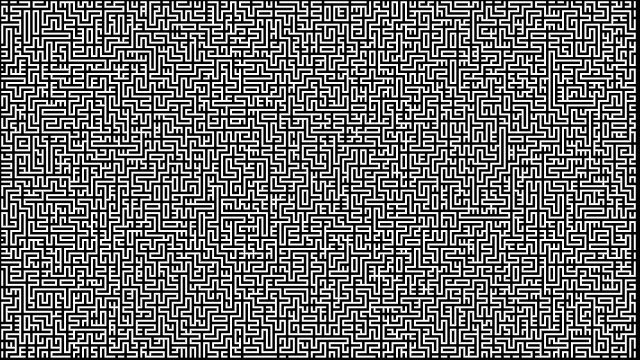
A Shadertoy shader for this pattern:

```glsl
// A dense maze of white corridors on black, drawn as cells joined by passages.
// Two interleaved layers of 2x2 blocks each pair their cells at random, so every
// cell gets two passages; small closed rings are cut and joined to their outside.

#define ROWS 80            // cells from top to bottom
#define CELLS_HIGH 80.25   // canvas height in cells, including the lower rim
#define PATH_WIDTH 0.44    // corridor width in cells
#define EDGE_SOFTNESS 1.0  // blur of the edges in pixels
#define BENDINESS 0.6      // share of blocks that turn against their neighbours
#define WALL_TONE 0.0
#define PATH_TONE 1.0
#define SEED 17

const ivec2 RIGHT = ivec2(1, 0);
const ivec2 UP = ivec2(0, 1);

// Integer hash to 0..1
float hash(ivec2 p, int salt) {
    uint h = uint(p.x) * 1597u ^ uint(p.y) * 51749u ^ uint(salt + SEED) * 7919u;
    h = (h ^ (h >> 15)) * 73244475u;
    h = (h ^ (h >> 13)) * 73244475u;
    h ^= h >> 16;
    return float(h & 65535u) / 65536.0;
}

int baseHorizontal(ivec2 block) { return int(hash(block, 0) < 0.5); }

// Orientation of a block; the second layer tends to cross the first one
bool horizontal(ivec2 block, int layer) {
    if (layer == 0) return baseHorizontal(block) == 1;
    if (hash(block, 4) < BENDINESS) {
        int count = baseHorizontal(block) + baseHorizontal(block - RIGHT)
                  + baseHorizontal(block - UP) + baseHorizontal(block - RIGHT - UP);
        if (count != 2) return count < 2;
    }
    return hash(block, 1) < 0.5;
}

// Passage from a cell to its right or upper neighbour, before repairs
bool paired(ivec2 cell, bool vertical) {
    int layer = (vertical ? cell.y : cell.x) & 1;
    return horizontal((cell + layer) >> 1, layer) != vertical;
}

// Four cells joined in a closed ring
bool ring(ivec2 square) {
    return paired(square, false) && paired(square + UP, false)
        && paired(square, true) && paired(square + RIGHT, true);
}

bool inside(ivec2 cell, ivec2 size) {
    return all(greaterThanEqual(cell, ivec2(0))) && all(lessThan(cell, size));
}

// Final passage: each ring loses one inner side and gains one outward exit
bool passage(ivec2 cell, bool vertical, ivec2 size) {
    ivec2 along = vertical ? UP : RIGHT;
    ivec2 across = RIGHT + UP - along;
    if (!inside(cell, size) || !inside(cell + along, size)) return false;

    // Rings lie only on squares of odd parity
    bool near = ((cell.x + cell.y) & 1) == 1;
    if (paired(cell, vertical)) {
        ivec2 square = near ? cell : cell - across;
        int side = (vertical ? 2 : 0) + (near ? 0 : 1);
        return side != int(4.0 * hash(square, 2)) || !ring(square);
    }

    // Rings before and after this passage may have chosen it as exit
    ivec2 middle = near ? cell - across : cell;
    int place = (vertical ? 4 : 0) + (near ? 1 : 0);
    ivec2 ahead = middle + along;
    ivec2 behind = middle - along;
    return (place == int(8.0 * hash(ahead, 3)) && ring(ahead))
        || (place + 2 == int(8.0 * hash(behind, 3)) && ring(behind));
}

void mainImage(out vec4 fragColor, in vec2 fragCoord) {
    // Cell coordinates, counted from the upper left corner
    float cellsPerPixel = CELLS_HIGH / iResolution.y;
    vec2 p = vec2(fragCoord.x, iResolution.y - fragCoord.y) * cellsPerPixel;
    ivec2 size = ivec2(int(CELLS_HIGH * iResolution.x / iResolution.y), ROWS);

    ivec2 cell = ivec2(floor(p));
    vec2 local = fract(p) - 0.5;

    // Smooth coverage of the vertical and horizontal corridor bands
    float blur = EDGE_SOFTNESS * cellsPerPixel;
    vec2 band = clamp((0.5 * PATH_WIDTH - abs(local)) / blur + 0.5, 0.0, 1.0);

    // Corridor centre, plus the arms on the side facing this point
    float path = inside(cell, size) ? band.x * band.y : 0.0;
    if (passage(local.x > 0.0 ? cell : cell - RIGHT, false, size)) path = max(path, band.y);
    if (passage(local.y > 0.0 ? cell : cell - UP, true, size)) path = max(path, band.x);

    fragColor = vec4(vec3(mix(WALL_TONE, PATH_TONE, path)), 1.0);
}
```
